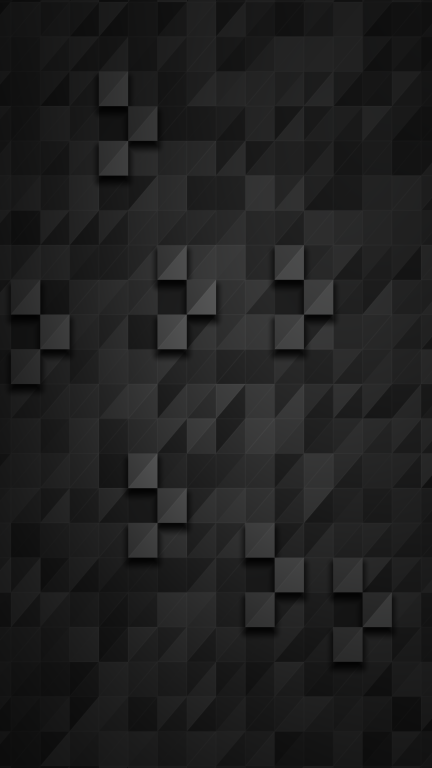
Give the GLSL for this background, as a Shadertoy shader.

```glsl
// Dark wall of diagonally split tiles with raised, shadow-casting trios.
#define CELL vec2(0.03815, 0.04522)   // tile size, in canvas heights
#define ORIGIN vec2(0.0143, 0.0026)   // grid corner, from the upper left
#define LIGHT_CENTER vec2(0.32, 0.48)
#define LIGHT_SPREAD vec2(0.28, 0.44)
#define AMBIENT 0.058
#define GLOW 0.122
#define CONTRAST 0.46                 // tone spread between triangles
#define LINE_HALF 0.0006
#define RAISED_GAIN 1.55
#define SHADOW_DROP 0.008
#define SHADOW_BLUR 0.013

// Upper tile of each trio, as column and row
const vec2 TRIOS[7] = vec2[7](
    vec2(3, 2), vec2(5, 7), vec2(9, 7), vec2(0, 8),
    vec2(4, 13), vec2(8, 15), vec2(11, 16));

float hash(vec3 p) {
    p = fract(p * vec3(0.1031, 0.1030, 0.0973));
    p += dot(p, p.yzx + 33.33);
    return fract((p.x + p.y) * p.z);
}

float boxDistance(vec2 p, vec2 halfSize) {
    vec2 d = abs(p) - halfSize;
    return length(max(d, 0.0)) + min(max(d.x, d.y), 0.0);
}

float stroke(float dist, float px) {
    return clamp((LINE_HALF - abs(dist)) / px + 0.5, 0.0, 1.0);
}

// p is measured from the upper left, y down, in canvas heights
float wall(vec2 p, float px) {
    vec2 grid = (p - ORIGIN) / CELL;
    vec2 cell = floor(grid);
    vec2 f = fract(grid);

    // Raised coverage, recessed notches and soft shadows
    float raised = 0.0, notch = 0.0, shadow = 0.0;
    for (int g = 0; g < 7; g++) {
        if (cell == TRIOS[g] + vec2(0, 1)) notch = 1.0;
        for (int k = 0; k < 3; k++) {
            vec2 tile = TRIOS[g] + vec2(k == 1 ? 1 : 0, k);
            vec2 q = p - ORIGIN - (tile + 0.5) * CELL;
            float bodyDist = boxDistance(q, 0.5 * CELL);
            float shadowDist = boxDistance(q - vec2(0, SHADOW_DROP), 0.5 * CELL - 0.002);
            raised = max(raised, clamp(0.5 - bodyDist / px, 0.0, 1.0));
            shadow = max(shadow, 1.0 - smoothstep(-0.005, SHADOW_BLUR, shadowDist));
        }
    }

    // Two triangles per tile, split from lower left to upper right
    float diagonal = (f.x + f.y - 1.0) / length(1.0 / CELL);
    float side = clamp(diagonal / px + 0.5, 0.0, 1.0);
    float toneA = hash(vec3(cell, 1.0));
    float toneB = mix(toneA, hash(vec3(cell, 2.0)), step(0.3, hash(vec3(cell, 3.0))));
    float tone = mix(toneA, toneB, side) - 0.5;
    float slope = 0.08 * (f.x - f.y);

    // Light pool fading toward the borders
    vec2 q = (p - LIGHT_CENTER) / LIGHT_SPREAD;
    float light = AMBIENT + GLOW * exp(-dot(q, q));

    // Flat tiles with faint bevel and diagonal lines
    float flatTile = light * (1.0 + CONTRAST * 1.5 * tone + slope);
    flatTile = mix(flatTile, light * 0.68, notch);
    vec2 edge = min(f, 1.0 - f) * CELL;
    float bevel = max(stroke(edge.x, px), stroke(edge.y, px));
    float crease = stroke(diagonal, px) * hash(vec3(cell, 4.0)) * (1.0 - notch);
    flatTile += light * (0.16 * bevel + 0.2 * crease);
    flatTile *= 1.0 - 0.88 * shadow;

    // Raised tiles: brighter, with a lit lower right half
    float raisedTile = (light + 0.012) * RAISED_GAIN;
    raisedTile *= 0.94 + 0.12 * side + 0.25 * tone + slope;
    raisedTile += light * 0.15 * stroke(diagonal, px);
    return mix(flatTile, raisedTile, raised);
}

void mainImage(out vec4 fragColor, in vec2 fragCoord) {
    float px = 1.0 / iResolution.y;
    float value = 0.0;
    // Four samples per pixel smooth the tile borders
    for (int i = 0; i < 4; i++) {
        vec2 offset = vec2(i % 2, i / 2) * 0.5 - 0.25;
        vec2 uv = (fragCoord + offset) * px;
        value += 0.25 * wall(vec2(uv.x, 1.0 - uv.y), px * 0.6);
    }
    fragColor = vec4(value * vec3(0.995, 1.0, 1.003), 1.0);
}
```
